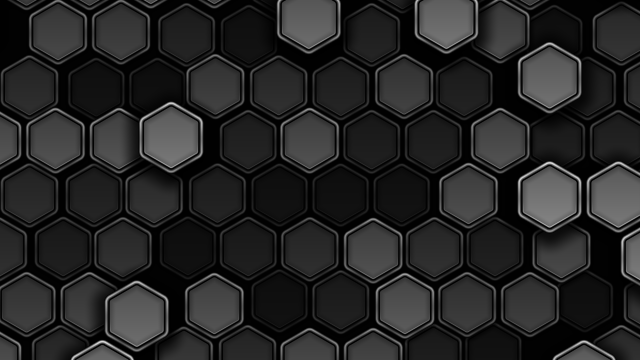
Give the GLSL for this pattern, as a WebGL 2 fragment shader.

```glsl
#version 300 es
precision highp float;
// Dark hexagonal tiles at several heights, seen from above in perspective.

#define PITCH 0.1722          // tile spacing, in canvas heights
#define ORIGIN vec2(-0.028, 0.1065)
#define TIERS 6               // height tiers, the last one stands out
#define RAISED_SHARE 0.13
#define RAISED_SCALE 1.11
#define APOTHEM 0.477         // the next sizes are in units of the spacing
#define CORNER 0.13
#define LIP 0.062
#define GROOVE 0.022
#define SEED 17.0

uniform vec2 u_resolution;
out vec4 fragColor;

const vec2 LATTICE = vec2(1.0, 1.7320508);
const float FLOOR_GREY = 0.008;

float hash(vec2 p) {
  vec3 q = fract(p.xyx * vec3(0.1031, 0.1030, 0.0973));
  q += dot(q, q.yzx + 33.33);
  return fract((q.x + q.y) * q.z);
}

// Centre of the nearest tile
vec2 nearestCentre(vec2 p) {
  vec2 a = round(p / LATTICE) * LATTICE;
  vec2 b = (round(p / LATTICE - 0.5) + 0.5) * LATTICE;
  return dot(p - a, p - a) < dot(p - b, p - b) ? a : b;
}

vec2 tileId(vec2 centre) {
  return round(2.0 * centre / LATTICE) + SEED;
}

int tierOf(vec2 centre) {
  float h = hash(tileId(centre)) / (1.0 - RAISED_SHARE);
  return h >= 1.0 ? TIERS - 1 : int(h * float(TIERS - 1));
}

float tierScale(int tier) {
  return tier == TIERS - 1 ? RAISED_SCALE
                           : mix(0.985, 1.025, float(tier) / float(TIERS - 2));
}

// Distance to a rounded hexagon with a corner at the top
float hexDistance(vec2 p) {
  const vec3 k = vec3(-0.8660254, 0.5, 0.5773503);
  float r = APOTHEM - CORNER;
  p = abs(p.yx);
  p -= 2.0 * min(dot(k.xy, p), 0.0) * k.xy;
  p -= vec2(clamp(p.x, -k.z * r, k.z * r), r);
  return length(p) * sign(p.y) - CORNER;
}

// Lip, groove and face of one tile
float tileGrey(vec2 p, float d, float tone, float px) {
  vec2 n = p / max(length(p), 1e-4);
  float corner = 0.5 - 0.5 * cos(6.0 * atan(n.y, n.x));

  // Rounded lip: a dim body with a bright crest
  float across = clamp(-d / LIP, 0.0, 1.0);
  float body = smoothstep(0.0, 0.35, across);
  float crest = 1.0 - smoothstep(0.0, 0.38, abs(across - 0.55));
  float light = 0.78 + 0.22 * n.y + 0.3 * corner;
  float lip = FLOOR_GREY + (0.04 + 1.3 * tone) * light * (0.4 * body + 0.65 * crest);

  float faceEdge = d + LIP + GROOVE;
  float face = tone * (0.98 - 0.35 * p.y);
  face *= 1.0 - 0.22 * smoothstep(-0.1, 0.0, faceEdge);
  float glint = 1.0 - smoothstep(0.0, 0.014, abs(faceEdge + 0.012));
  face += 0.5 * tone * glint * smoothstep(0.1, 0.9, -n.y);

  float grey = mix(FLOOR_GREY, lip, smoothstep(-px, px, d + LIP));
  return mix(grey, face, 1.0 - smoothstep(-px, px, faceEdge));
}

// Light kept near the edge of a tile that stands above the surface
float shadow(vec2 p, bool raised) {
  float reach = raised ? 0.3 : 0.09;
  float d = hexDistance(p + vec2(0.0, raised ? 0.05 : 0.015));
  return 1.0 - (raised ? 0.8 : 0.6) * (1.0 - smoothstep(-0.03, reach, d));
}

void main() {
  vec2 uv = (gl_FragCoord.xy - 0.5 * u_resolution) / u_resolution.y;
  float grey = FLOOR_GREY;

  // Each tier is the same lattice, enlarged about the centre of the view
  for (int tier = 0; tier < TIERS; tier++) {
    float scale = tierScale(tier);
    bool raised = tier == TIERS - 1;
    vec2 p = (uv / scale - ORIGIN) / PITCH;
    float px = 0.6 / (u_resolution.y * PITCH * scale);
    vec2 centre = nearestCentre(p);
    bool present = tierOf(centre) == tier;

    // Shadows on lower tiers
    float kept = present ? shadow(p - centre, raised) : 1.0;
    for (int i = 0; i < 6; i++) {
      float a = 1.0471976 * float(i);
      vec2 neighbour = centre + vec2(cos(a), sin(a));
      if (tierOf(neighbour) == tier) kept = min(kept, shadow(p - neighbour, raised));
    }
    grey *= kept;

    if (present) {
      vec2 local = p - centre;
      float d = hexDistance(local);
      float tone = raised ? 0.42 : 0.065 + 0.057 * float(tier);
      tone *= 0.9 + 0.2 * hash(tileId(centre) + 71.0);
      float cover = 1.0 - smoothstep(-px, px, d);
      grey = mix(grey, tileGrey(local, d, tone, px), cover);
    }
  }
  fragColor = vec4(vec3(grey), 1.0);
}
```
